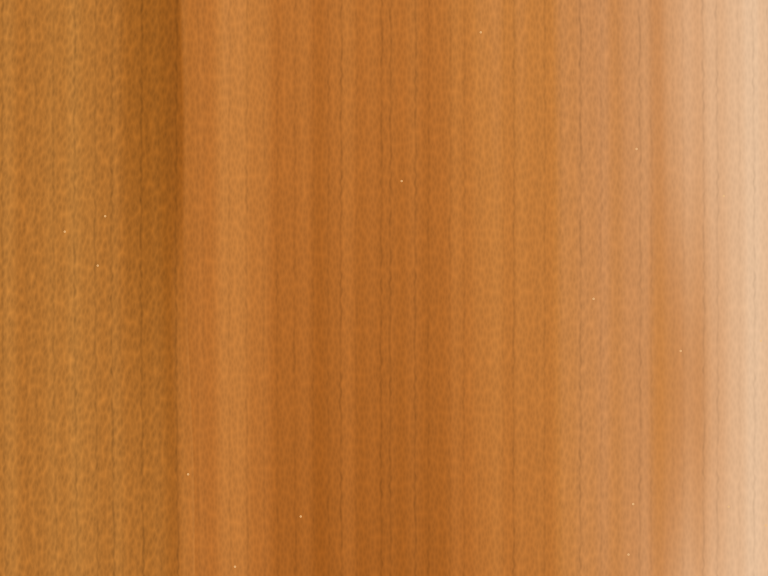
A Shadertoy shader for this texture:

```glsl
vec2 hash2(vec2 cell) {
    vec3 q = fract(vec3(cell.xyx) * vec3(0.1031, 0.1030, 0.0973));
    q += dot(q, q.yzx + 33.33);
    return fract((q.xx + q.yz) * q.zy);
}

// Cellular noise: distance to the nearest scattered point
float cellular(vec2 p) {
    vec2 cell = floor(p), f = fract(p);
    float nearest = 2.0;
    for (int y = -1; y <= 1; y++)
    for (int x = -1; x <= 1; x++) {
        vec2 o = vec2(x, y);
        nearest = min(nearest, length(o + hash2(cell + o) - f));
    }
    return nearest;
}

vec3 woodColor(float tone) {
    vec3 ramp[6] = vec3[6](
        vec3(0.64, 0.36, 0.12), vec3(0.72, 0.43, 0.18), vec3(0.78, 0.50, 0.24),
        vec3(0.80, 0.55, 0.34), vec3(0.86, 0.65, 0.47), vec3(0.91, 0.75, 0.60));
    float t = clamp(tone, 0.0, 4.99);
    int i = int(t);
    return mix(ramp[i], ramp[i + 1], fract(t)) * (1.0 + 0.1 * min(tone, 0.0));
}

// Broad light and dark zones of the board, plus soft vertical streaks
float boardTone(vec2 uv, float x) {
    float tone = 1.05 + 4.1 * pow(clamp((uv.x - 0.5) / 0.5, 0.0, 1.0), 1.6);
    tone += 0.55 * exp(-pow((uv.x - 0.10) / 0.05, 2.0));
    tone += 0.65 * exp(-pow((uv.x - 0.30) / 0.05, 2.0));
    tone += 0.9 * (uv.y - 0.5) * smoothstep(0.2, 0.4, uv.x) * smoothstep(0.9, 0.6, uv.x);
    tone -= 0.35 * exp(-pow((uv.x - 0.47) / 0.13, 2.0));

    // Dark band ending in a crisp, slightly leaning edge
    float edge = 0.252 - 0.018 * uv.y + 0.002 * sin(uv.y * 9.0);
    float band = smoothstep(0.12, 0.19, uv.x) * smoothstep(edge + 0.004, edge - 0.004, uv.x);
    tone -= band * mix(0.35, 1.15, smoothstep(0.1, 0.8, uv.y));
    float rim = smoothstep(edge - 0.025, edge - 0.01, uv.x) * smoothstep(edge + 0.003, edge, uv.x);
    tone += 0.7 * rim * smoothstep(0.8, 0.3, uv.y);

    // Shadow beside the bright lower right strip
    tone -= 1.0 * exp(-pow((uv.x - 0.89) / 0.05, 2.0) - pow((uv.y - 0.32) / 0.3, 2.0));

    float streaks = sin(x * 31.0 + 1.0) + sin(x * 53.0 + 2.0 * sin(x * 11.0))
                  + 0.8 * sin(x * 97.0 + 0.7 * uv.y) + 0.6 * sin(x * 171.0 + 4.0);
    return tone + 0.15 * streaks;
}

// Thin dark growth lines at uneven spacing
float growthLines(float x, float y) {
    float cell = floor(x * 34.0), line = 0.0;
    for (float k = -1.0; k <= 1.0; k++) {
        vec2 rnd = hash2(vec2(cell + k, 7.0));
        float d = x - (cell + k + 0.15 + 0.7 * rnd.x) / 34.0;
        float broken = 0.75 + 0.25 * sin(y * 38.0 + rnd.y * 40.0 + 2.0 * sin(y * 71.0));
        line += (0.25 + 0.75 * rnd.y) * broken * exp(-pow(d / 0.0022, 2.0));
    }
    return line;
}

void mainImage(out vec4 fragColor, in vec2 fragCoord) {
    vec2 uv = fragCoord / iResolution.xy;
    vec2 p = fragCoord / iResolution.y;
    float x = p.x + 0.003 * sin(p.y * 3.1 + p.x * 2.0) + 0.006 * p.y;

    vec3 color = woodColor(boardTone(uv, x));
    float leftSide = smoothstep(0.27, 0.2, uv.x);
    float sheen = smoothstep(0.6, 1.0, uv.x);
    color *= mix(vec3(1.0), vec3(0.98, 1.03, 1.02), leftSide);

    // Short pores, and slanted ray flecks on the left and toward the right
    float pores = cellular(vec2(x * 165.0, p.y * 75.0)) - 0.5;
    float slanted = cellular(vec2((x - 0.3 * p.y) * 120.0, (p.y + 0.25 * x) * 52.0)) - 0.5;
    float mottle = cellular(vec2(x * 60.0, p.y * 17.0) + 40.0) - 0.5;
    float rays = max(leftSide, 0.5 * exp(-pow((uv.x - 0.76) / 0.08, 2.0)));
    float grain = 0.11 * pores + 0.13 * rays * slanted + 0.035 * mottle;
    color *= 1.0 + grain * mix(1.0, 0.45, sheen);

    float wobble = 0.0012 * sin(p.y * 140.0 + 3.0 * sin(p.y * 37.0));
    color *= 1.0 - 0.11 * growthLines(x + wobble, p.y) * mix(1.0, 0.6, sheen);

    // A few tiny pale dust specks
    vec2 dustCell = floor(p * 14.0);
    vec2 dust = hash2(dustCell + 90.0);
    float r = length(fract(p * 14.0) - 0.2 - 0.6 * dust);
    float present = step(0.94, hash2(dustCell + 17.0).x);
    color = mix(color, vec3(0.93, 0.74, 0.52), 0.7 * present * smoothstep(0.045, 0.015, r));

    fragColor = vec4(color, 1.0);
}
```
